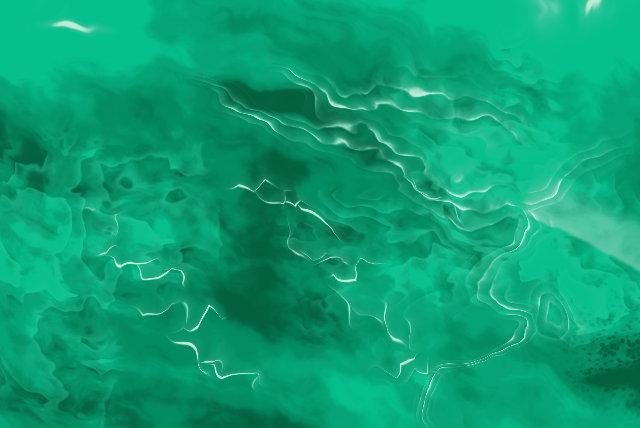
Reproduce this texture procedurally as a Shadertoy shader.

```glsl
#define DEEP vec3(0.01, 0.38, 0.25)
#define SHADE vec3(0.01, 0.55, 0.38)
#define BODY vec3(0.02, 0.64, 0.46)
#define BRIGHT vec3(0.02, 0.75, 0.55)
#define MILK vec3(0.36, 0.78, 0.65)
#define FOAM vec3(0.74, 0.92, 0.84)
#define MOTTLE 0.58
#define GRAIN 0.24
#define WARP 0.035
#define KINK 0.028
#define STROKES 30

vec2 hash2(vec2 p) {
    vec3 q = fract(p.xyx * vec3(0.1031, 0.1030, 0.0973));
    q += dot(q, q.yzx + 33.33);
    return fract((q.xx + q.yz) * q.zy);
}
// Brings direction a onto the x axis
mat2 spin(float a) {
    return mat2(cos(a), -sin(a), sin(a), cos(a));
}
// Layered sines, each octave bent by the one before
float turbulence(vec2 p, int octaves) {
    float sum = 0.0, amp = 0.5;
    for (int i = 0; i < octaves; i++, amp *= 0.6) {
        p = spin(0.9) * p * 1.75 + 1.3;
        p += 0.38 * sin(p.yx * 1.1 + float(i) * 1.7);
        sum += amp * sin(p.x) * cos(p.y);
    }
    return sum;
}
// Distance to the nearest cell centre
float cellular(vec2 p) {
    float nearest = 2.0;
    for (int i = 0; i < 9; i++) {
        vec2 cell = floor(p) + vec2(i % 3 - 1, i / 3 - 1);
        nearest = min(nearest, length(cell + hash2(cell) - p));
    }
    return nearest;
}
float blob(vec2 p, vec2 centre, float angle, vec2 size) {
    vec2 q = spin(angle) * (p - centre) / size;
    return exp(-dot(q, q));
}
float span(float x, float a, float b) {
    return smoothstep(a, a + 0.1, x) * smoothstep(b, b - 0.1, x);
}
// Crisp on one edge, fading on the other
float crest(float v) {
    float s = fract(v);
    return smoothstep(0.0, 0.16, s) * exp(-3.2 * s) * smoothstep(1.0, 0.8, s);
}
float folds(float d, float halfWidth, float wobble) {
    return 1.5 * crest(1.3 * d / halfWidth + wobble) * exp(-d * d / (halfWidth * halfWidth));
}
// Scattered jagged threads of foam
float threads(vec2 p, float wobble, float px) {
    float ink = 0.0;
    for (int i = 0; i < STROKES; i++) {
        float n = float(i) + 1.0;
        vec2 r = hash2(vec2(n, n * 3.7));
        vec2 centre = vec2(0.18, 0.08) + vec2(0.9, 0.54) * fract(n * vec2(0.618, 0.755));
        vec2 q = spin(mix(-1.1, 0.6, r.x)) * (p - centre);
        float reach = mix(0.03, 0.1, r.y);
        float zigzag = abs(fract(q.x * 15.0 + r.x + wobble) - 0.5) - 0.25;
        float d = q.y - 0.06 * zigzag * r.x - 0.012 * sin(q.x * 55.0 + n);
        float taper = smoothstep(reach, reach * 0.3, abs(q.x));
        float width = 0.0032 * taper * pow(abs(sin(q.x * 31.0 + n * 2.0)), 2.0) + 0.0006;
        float line = smoothstep(width + px, width - px, abs(d)) * mix(0.3, 1.0, r.y);
        float veil = 0.35 * exp(-abs(d) * 70.0) * smoothstep(-px, px, d);
        ink = max(ink, taper * (line + veil));
    }
    return ink;
}
vec3 ramp(float t) {
    vec3 c = mix(DEEP, SHADE, smoothstep(0.0, 0.36, t));
    c = mix(c, BODY, smoothstep(0.36, 0.63, t));
    return mix(c, BRIGHT, smoothstep(0.63, 0.93, t));
}

void mainImage(out vec4 fragColor, in vec2 fragCoord) {
    float px = 1.0 / iResolution.y;
    vec2 p = fragCoord * px;
    vec2 bend = vec2(turbulence(p * 2.6, 6), turbulence(p * 2.6 + 7.0, 6));
    vec2 w = p + WARP * bend;
    vec2 k = w + KINK * vec2(turbulence(p * 10.0, 3), turbulence(p * 10.0 + 4.0, 3));
    vec2 flow = spin(-0.45) * (k + 0.05 * bend.yx);
    float streak = turbulence(flow * vec2(2.4, 5.0) + 3.0, 6);
    float grain = turbulence(flow * vec2(14.0, 26.0), 5) + 0.6 * turbulence(p * 30.0, 5);
    // Light and dark pools
    float patches = smoothstep(-0.15, 0.4, bend.y);
    float tone = 0.54 + MOTTLE * streak + GRAIN * (0.5 + patches) * grain;
    tone += 0.36 * smoothstep(0.72, 0.98, w.y) + 0.22 * smoothstep(1.0, 1.3, w.x);
    tone -= 0.42 * blob(w, vec2(0.85, 0.62), -0.5, vec2(0.28, 0.10));
    tone -= 0.80 * blob(k, vec2(0.66, 0.755), -0.25, vec2(0.12, 0.022));
    tone -= 0.40 * blob(k, vec2(0.62, 0.24), -0.3, vec2(0.20, 0.07));
    tone -= 0.35 * blob(k, vec2(0.05, 0.05), 0.0, vec2(0.15, 0.10));
    tone -= 0.20 * blob(w, vec2(0.12, 0.62), 0.4, vec2(0.22, 0.14));
    float bubbles = smoothstep(0.38, 0.15, cellular(p * 62.0 + 3.0 * bend));
    tone -= (0.2 + 0.35 * bubbles) * blob(k, vec2(1.46, 0.18), 0.4, vec2(0.10, 0.15));
    float ripple = crest(2.5 * streak + 3.0 * bend.x) * patches;
    tone += 0.45 * ripple - 0.05;
    // Folded rivers of foam
    float wobble = 2.2 * bend.x + 1.2 * streak;
    float mainY = 0.77 - 0.36 * (k.x - 0.5) + 0.02 * sin(k.x * 17.0);
    float upperY = 0.80 - 0.14 * (k.x - 0.66) + 0.03 * sin(k.x * 14.0);
    float wingY = 0.54 + 0.09 * smoothstep(1.2, 1.4, k.x);
    float stemX = 1.18 + 0.05 * cos(24.0 * (k.y - 0.5)) - 0.2 * smoothstep(0.2, 0.0, k.y);
    float swell = mix(0.022, 0.065, smoothstep(0.55, 1.1, k.x));
    float foam = folds(k.y - mainY, swell, wobble) * span(k.x, 0.45, 1.26);
    foam = max(foam, folds(k.y - upperY, swell * 0.8, wobble + 0.4) * span(k.x, 0.6, 1.28));
    foam = max(foam, 0.8 * folds(k.y - wingY, 0.026, 0.4 * wobble) * span(k.x, 1.18, 1.5));
    float stemWidth = mix(0.024, 0.05, smoothstep(0.15, 0.45, k.y));
    foam = max(foam, folds(k.x - stemX, stemWidth, wobble) * span(k.y, -0.05, 0.58));
    float ring = length((k - vec2(1.31, 0.27)) * vec2(1.0, 1.2)) - 0.04;
    foam = max(foam, 0.8 * folds(ring, 0.035, wobble));
    foam *= 0.75 + 0.5 * grain;
    // Milky fan, brightest along its lower rim
    vec2 q = spin(-0.35) * (w - vec2(1.2, 0.53));
    q.y += 0.5 * q.x * q.x;
    float fan = smoothstep(0.0, 0.05, q.x) * smoothstep(-0.006, 0.006, q.y) * smoothstep(0.12, 0.05, q.y);
    fan *= 0.75 + 0.35 * exp(-q.y * 45.0) + 0.25 * grain;
    // Bright flecks and threads
    float fleck = blob(k, vec2(0.19, 0.935), -0.15, vec2(0.06, 0.009));
    float plume = blob(k, vec2(1.35, 0.99), 0.0, vec2(0.08, 0.06));
    foam = max(foam, max(fleck, plume * (0.5 + turbulence(k * vec2(22.0, 6.0), 4))));
    foam = max(foam, 0.9 * threads(k, 0.6 * bend.x, px));
    vec3 col = mix(ramp(tone), MILK, clamp(max(fan, 0.3 * ripple) + 1.1 * foam, 0.0, 0.9));
    col = mix(col, FOAM, smoothstep(0.35, 0.9, foam + 0.4 * fan));
    fragColor = vec4(col, 1.0);
}
```
